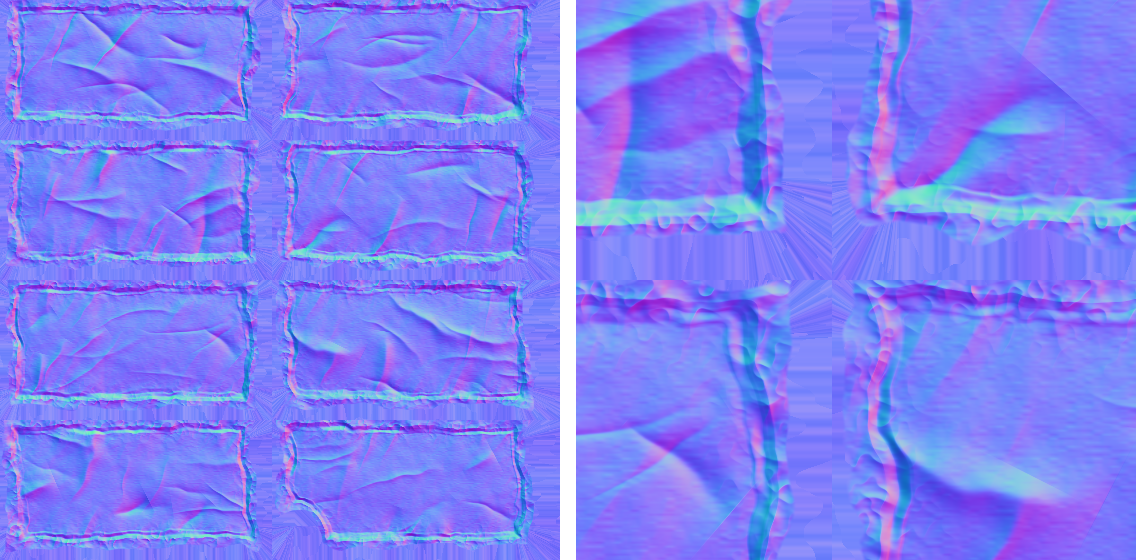
Left, the full canvas; right, a detail of the centre.
Give the GLSL for this texture map, as a WebGL 2 fragment shader.

```glsl
#version 300 es
precision highp float;
uniform vec2 u_resolution;
out vec4 fragColor;

#define GRID vec2(2.0, 4.0)
#define PITCH vec2(0.486, 0.25)
#define CENTER vec2(0.487, 0.552)
#define HALF_SIZE vec2(0.203, 0.096)
#define SEAM_DROP 0.0056
#define FLANGE_RISE 0.0060
#define PLUMPNESS 2.0
#define CREASES 13
#define CREASE_SLOPE 1.15
#define GRAIN 0.00020
#define STREAK_TILT 0.46
#define NOTCH_RADIUS 0.06

float hash(vec2 p) {
    vec3 q = fract(vec3(p.xyx) * 0.1031);
    q += dot(q, q.yzx + 33.33);
    return fract((q.x + q.y) * q.z);
}

float noise(vec2 p) {
    vec2 i = floor(p), f = fract(p);
    f = f * f * f * (f * (f * 6.0 - 15.0) + 10.0);
    return mix(mix(hash(i), hash(i + vec2(1, 0)), f.x),
               mix(hash(i + vec2(0, 1)), hash(i + 1.0), f.x), f.y);
}

// Two turned layers hide the lattice
float turnedNoise(vec2 p) {
    vec2 a = mat2(0.80, 0.60, -0.60, 0.80) * p;
    vec2 b = mat2(0.28, -0.96, 0.96, 0.28) * p;
    return 0.55 * noise(a) + 0.45 * noise(b * 1.3 + 20.0);
}

// Noise with sharp crests
float ridges(vec2 p) {
    float n = turnedNoise(p) * 2.6 - 1.3;
    return 1.0 - sqrt(n * n + 0.006);
}

float smoothMax(float a, float b, float k) {
    float h = max(k - abs(a - b), 0.0) / k;
    return max(a, b) + h * h * k * 0.25;
}

// Signed distance to the wobbling seam, negative on the cushion
float seamDistance(vec2 p, vec2 id) {
    vec2 seed = id * 17.3 + 5.0;
    p.x += (hash(seed) - 0.5) * 0.16 * p.y;
    p.y += (hash(seed + 3.1) - 0.5) * 0.03 * p.x;
    p += (vec2(noise(p * 22.0 + seed), noise(p * 18.0 + seed + 40.0)) - 0.5) * vec2(0.018, 0.009);
    p += (vec2(turnedNoise(p * 70.0 + seed), turnedNoise(p * 60.0 + seed + 70.0)) - 0.5) * 0.006;
    vec2 q = abs(p) - HALF_SIZE;
    float d = smoothMax(q.x, q.y, 0.005);
    // One cushion has a torn lower left corner
    if (id == vec2(1, 0)) d = smoothMax(d, NOTCH_RADIUS - length(p + HALF_SIZE), 0.006);
    return d;
}

float flangeWidth(vec2 p, vec2 id) {
    return mix(0.010, 0.026, noise(p * 26.0 + id * 11.0 + 9.0));
}

// Tapered, bent folds scattered over one cushion
float creaseHeight(vec2 p, vec2 id) {
    float h = 0.0;
    for (int i = 0; i < CREASES; i++) {
        vec2 seed = vec2(float(i) * 7.13 + 1.0, id.x * 31.7 + id.y * 13.9 + 2.0);
        vec2 c = (vec2(hash(seed), hash(seed + 1.7)) * 2.0 - 1.0) * HALF_SIZE * vec2(0.95, 0.9);
        float angle = mix(-0.75, 1.45, hash(seed + 3.3));
        float reach = mix(0.03, 0.10, hash(seed + 5.9));
        float sharp = hash(seed + 8.1);
        vec2 dir = vec2(cos(angle), sin(angle));
        vec2 r = vec2(dot(p - c, dir), dot(p - c, vec2(-dir.y, dir.x)));
        r.y += (hash(seed + 9.7) - 0.5) * 7.0 * r.x * r.x + (noise(p * 40.0 + seed) - 0.5) * 0.007;
        float along = clamp(r.x / reach, -1.0, 1.0);
        float width = mix(0.0035, 0.010, sharp * sharp) * (1.0 + 0.6 * along);
        float taper = 1.0 - along * along;
        float side = hash(seed + 12.4) < 0.6 ? 1.0 : -1.0;
        float v = r.y / width;
        float crest = exp(0.4 - sqrt(v * v + 0.16));
        h += side * CREASE_SLOPE * mix(0.3, 1.0, hash(seed + 15.2)) * width * taper * crest;
    }
    return h;
}

float surfaceHeight(vec2 p, vec2 id) {
    vec2 seed = id * 23.7;
    float d = seamDistance(p, id);
    float inside = smoothstep(0.002, -0.010, d);
    vec2 s = p / HALF_SIZE;
    // Stuffed body, steep seam and a flange that rises fast, then slowly
    float body = 0.02 * p.y - 0.5 * PLUMPNESS * p.y * p.y - 0.006 * pow(min(abs(s.x), 1.2), 10.0);
    float seam = -SEAM_DROP * mix(0.2, 1.7, noise(p * 30.0 + seed)) * smoothstep(-0.0075, 0.0, d);
    float rise = 0.5 * smoothstep(-0.0005, 0.007, d) + 0.5 * smoothstep(0.004, 0.026, d);
    float flange = FLANGE_RISE * mix(0.3, 1.5, noise(p * 34.0 + seed + 15.0)) * rise;
    // Soft waves everywhere, tight puckers around the seam
    float waves = 0.0034 * noise(p * vec2(24.0, 20.0) + seed) + 0.0018 * turnedNoise(p * 55.0 + seed);
    float near = exp(-abs(d - 0.006) * 60.0);
    float pucker = (0.0038 * ridges(p * 48.0 + seed + 8.0)
                  + 0.0020 * ridges(p * 105.0 + seed + 3.0)) * near;
    // Slanted gathers pulled in from the upper and lower seams
    float gather = ridges(vec2((p.x - 0.45 * p.y) * 26.0, p.y * 9.0) + seed) * smoothstep(0.4, 0.75, noise(p * 10.0 + seed + 30.0));
    gather *= 0.009 * inside * exp(-max(HALF_SIZE.y - abs(p.y), 0.0) * 18.0);
    float weave = GRAIN * noise(p * vec2(190.0, 420.0)) + 0.00025 * turnedNoise(p * 150.0 + seed);
    return body * inside + seam + flange + waves + pucker + gather + weave + creaseHeight(p, id) * inside;
}

// Padding smeared outward in straight rays between the cushions
vec2 gutterSlope(vec2 p, vec2 id) {
    vec2 core = HALF_SIZE * vec2(0.97, 0.8);
    vec2 nearest = clamp(p, -core, core);
    vec2 ray = p - nearest;
    float t = (nearest.x + nearest.y) * 210.0 + atan(ray.y, abs(ray.x) + 1e-4) * 34.0;
    float band = floor(length(ray) * 26.0 + 1.5 * noise(vec2(t * 0.3, 4.0))) + id.y * 9.0 + id.x * 5.0;
    float fine = noise(vec2(t, band * 3.0)) * 0.65 + noise(vec2(t * 2.1, band * 3.0 + 50.0)) * 0.35;
    float broad = noise(vec2(t * 0.16, id.y * 7.0 + 2.0));
    return STREAK_TILT * vec2(fine - 0.5, (fine + broad) * 0.5 - 0.45);
}

void main() {
    vec2 uv = gl_FragCoord.xy / u_resolution;
    vec2 id = min(floor(uv / PITCH), GRID - 1.0);
    vec2 p = uv - (id + CENTER) * PITCH;

    vec2 e = vec2(0.0006, 0.0);
    float h = surfaceHeight(p, id);
    vec2 slope = vec2(surfaceHeight(p + e.xy, id), surfaceHeight(p + e.yx, id)) - h;
    slope /= e.x;

    float outside = seamDistance(p, id) - flangeWidth(p, id);
    slope = mix(slope, gutterSlope(p, id), smoothstep(-0.001, 0.002, outside));

    // Slope packed as a tangent space normal
    vec3 normal = normalize(vec3(-slope, 1.0));
    fragColor = vec4(normal * 0.5 + vec3(0.49, 0.50, 0.49), 1.0);
}
```
